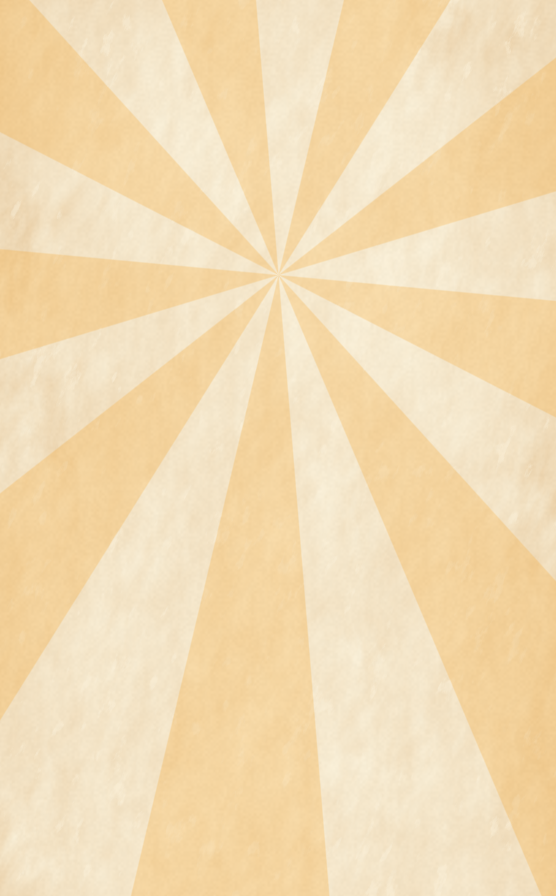
A Shadertoy shader for this background:

```glsl
#define CENTER vec2(0.501, 0.693)
#define RAY_PAIRS 9.0
#define RAY_TURN 0.0908
#define RAY_SQUASH 0.9
#define GOLD vec3(0.968, 0.855, 0.660)
#define GOLD_WORN vec3(0.932, 0.775, 0.535)
#define CREAM vec3(0.972, 0.932, 0.838)
#define CREAM_WORN vec3(0.922, 0.825, 0.675)
#define GRAIN 0.018
#define TAU 6.2831853

float hash(vec2 p) {
    return fract(sin(dot(p, vec2(127.1, 311.7))) * 43758.5453);
}

float noise(vec2 p) {
    vec2 cell = floor(p), f = fract(p);
    f = f * f * (3.0 - 2.0 * f);
    return mix(mix(hash(cell), hash(cell + vec2(1, 0)), f.x),
               mix(hash(cell + vec2(0, 1)), hash(cell + vec2(1, 1)), f.x), f.y);
}

float fbm(vec2 p) {
    float sum = 0.0, weight = 0.5;
    for (int i = 0; i < 5; i++) {
        sum += weight * noise(p);
        p = mat2(1.6, 1.2, -1.2, 1.6) * p + 7.3;
        weight *= 0.5;
    }
    return sum;
}

// Coverage of the cream rays, smoothed by the distance to the nearest edge
float creamRays(vec2 p) {
    p.y *= RAY_SQUASH;
    float period = TAU / RAY_PAIRS;
    float angle = atan(p.y, p.x) - RAY_TURN;
    float offset = abs(mod(angle + 0.5 * period, period) - 0.5 * period);
    float edge = length(p) * sin(offset - 0.25 * period);
    float pixel = 1.0 / iResolution.y;
    return 1.0 - smoothstep(-pixel, pixel, edge);
}

// Soft round patch used for the stains
float patchAt(vec2 uv, vec2 place, vec2 size) {
    vec2 d = (uv - place) / size;
    return exp(-dot(d, d));
}

void mainImage(out vec4 fragColor, in vec2 fragCoord) {
    vec2 uv = fragCoord / iResolution.xy;
    vec2 p = fragCoord / iResolution.y;
    float aspect = iResolution.x / iResolution.y;
    float cream = creamRays(p - CENTER * vec2(aspect, 1.0));

    // Mottled paper: broad clouds, slanted dabs and upright streaks
    vec2 slant = vec2(p.x - 0.35 * p.y, p.y);
    float clouds = fbm(p * vec2(9.0, 6.0)) - 0.48;
    float dabs = fbm(slant * vec2(62.0, 30.0) + 3.0 * clouds) - 0.48;
    float streaks = fbm(p * vec2(70.0, 14.0) + 31.0) - 0.48;

    // Darkening toward the borders, strongest at the sides
    vec2 border = abs(uv - 0.5) * 2.0;
    float aging = 0.36 * pow(border.x, 3.5) + 0.14 * pow(border.y, 6.0);

    // Stains along the margins
    float stains = patchAt(uv, vec2(0.02, 0.54), vec2(0.12, 0.07))
                 + patchAt(uv, vec2(0.00, 0.75), vec2(0.13, 0.05))
                 + patchAt(uv, vec2(0.99, 0.45), vec2(0.12, 0.07))
                 + patchAt(uv, vec2(0.82, 0.97), vec2(0.09, 0.04))
                 + patchAt(uv, vec2(0.00, 0.06), vec2(0.10, 0.06));
    stains *= 0.24 + 0.8 * clouds + 0.7 * dabs;

    float wear = 0.24 + aging + stains + 0.5 * clouds + 0.55 * dabs + 0.35 * streaks;
    wear = clamp(wear, 0.0, 1.1);
    vec3 color = mix(mix(GOLD, GOLD_WORN, wear), mix(CREAM, CREAM_WORN, wear), cream);

    // Pale scuffs and fine grain
    float scuffs = smoothstep(0.63, 0.78, fbm(slant * vec2(80.0, 38.0) + 57.0));
    color = mix(color, vec3(0.98, 0.94, 0.85), scuffs * mix(0.15, 0.5, cream));
    color += GRAIN * (noise(p * 330.0) - 0.5);

    fragColor = vec4(clamp(color, 0.0, 1.0), 1.0);
}
```
